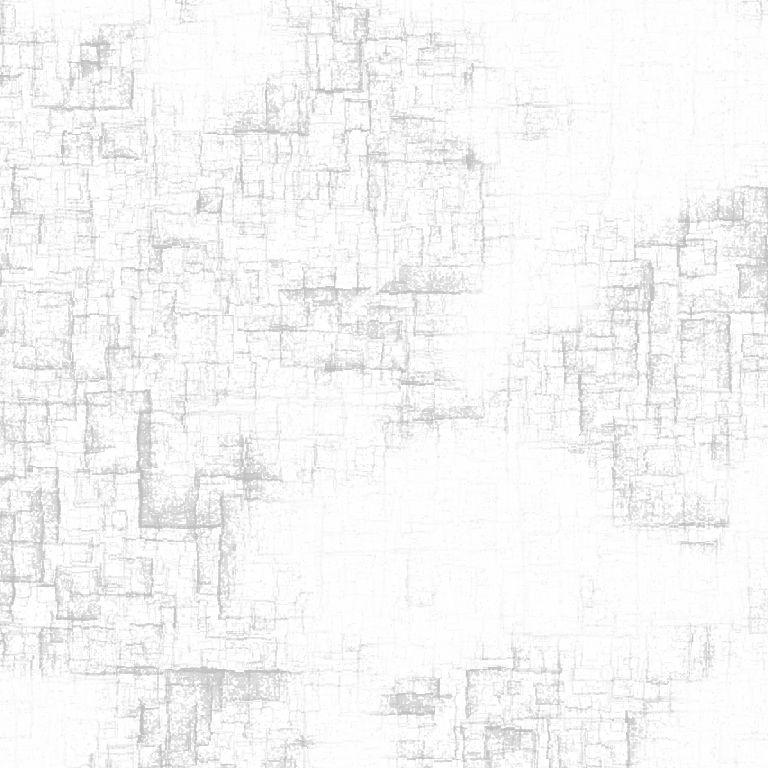
Give the GLSL for this pattern, as a three.js fragment shader.

```glsl
varying vec2 vUv;

float hash(vec2 p) {
  vec3 q = fract(p.xyx * vec3(0.1031, 0.1030, 0.0973));
  q += dot(q, q.yzx + 33.33);
  return fract((q.x + q.y) * q.z);
}

vec2 hash2(vec2 p) {
  return vec2(hash(p), hash(p + 57.3));
}

float noise(vec2 p) {
  vec2 i = floor(p), f = fract(p);
  f *= f * (3.0 - 2.0 * f);
  return mix(mix(hash(i), hash(i + vec2(1.0, 0.0)), f.x),
             mix(hash(i + vec2(0.0, 1.0)), hash(i + 1.0), f.x), f.y);
}

// Overlapping boxes, the topmost one wins: x = outline, y = dust along its sides
vec2 boxes(vec2 p, float count, float seed) {
  vec2 cell = floor(p * count), local = fract(p * count);
  float top = -1.0, depth = 1.0, side = 0.0;
  for (int y = -1; y <= 1; y++) {
    for (int x = -1; x <= 1; x++) {
      vec2 offset = vec2(float(x), float(y));
      vec2 id = cell + offset + seed;
      vec2 halfSize = (0.22 + 0.4 * hash(id + 11.7)) * (0.8 + 0.4 * hash2(id + 23.1));
      vec2 toCenter = local - offset - hash2(id);
      vec2 gap = halfSize - abs(toCenter);
      float inside = min(gap.x, gap.y);
      float rank = hash(id + 41.9);
      if (inside > 0.0 && rank > top) {
        top = rank;
        depth = inside / count;
        float face = gap.x < gap.y ? step(0.0, toCenter.x) : 2.0 + step(0.0, toCenter.y);
        side = hash(id + 71.3 + face * 9.1);
      }
    }
  }
  float width = 0.0012 + 0.008 / count;
  float outline = 1.0 - smoothstep(0.3 * width, 1.1 * width, abs(depth - width));
  float dust = exp(-depth * count * 4.5) * side * side;
  return vec2(outline * mix(0.2, 1.0, side), dust);
}

void main() {
  // Small blocky shifts break the outlines into notches
  vec2 p = vUv + (hash2(floor(vUv * 85.0)) - 0.5) * 0.0035;
  p += (hash2(floor(vUv * 23.0) + 7.0) - 0.5) * 0.004;

  // Empty areas
  float field = 0.68 * noise(vUv * 5.0 + 3.7) + 0.32 * noise(p * 13.0 + 19.0);
  float filled = smoothstep(0.27, 0.47, field);

  // Nested sizes of boxes
  vec2 large = boxes(p, 7.0, 3.0);
  vec2 medium = boxes(p, 13.0, 131.0);
  vec2 small = boxes(p, 24.0, 277.0);
  vec2 tiny = boxes(p, 43.0, 419.0);

  // Fine grain, stretched both ways into short scratches
  float grain = noise(vUv * 430.0);
  float scratch = max(noise(vUv * vec2(400.0, 70.0) + 31.0), noise(vUv * vec2(70.0, 400.0) + 83.0));
  float rough = 0.6 * grain + 0.4 * scratch;

  float outline = large.x * 0.9 + medium.x * 0.8 + small.x * 0.5 + tiny.x * 0.3;
  outline *= mix(0.12, 1.0, filled) * (0.45 + 0.8 * rough);

  float density = large.y * 0.6 + medium.y * 0.55 + small.y * 0.4 + tiny.y * 0.25;
  density = min(density + 0.1 * noise(vUv * 21.0), 1.0) * mix(0.06, 1.0, filled);
  float threshold = 0.83 - 0.7 * density;
  float dust = smoothstep(threshold - 0.12, threshold + 0.14, rough) * (0.2 + 0.65 * density);

  float ink = clamp(1.0 - (1.0 - min(outline, 1.0)) * (1.0 - dust), 0.0, 1.0);
  gl_FragColor = vec4(vec3(mix(0.995, 0.755, ink)), 1.0);
}
```
